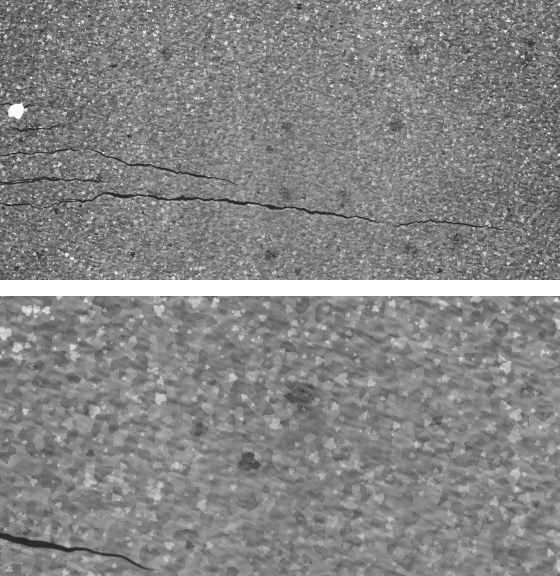
Top, the full canvas; bottom, a detail of the centre.
Reproduce this texture procedurally as a WebGL 2 fragment shader.

```glsl
#version 300 es
precision highp float;
// Worn grey asphalt: side-lit grit, pale stone chips, dark pits and stains.
// Grit is noise relief, chips are jittered cells, and cracks are bowed
// paths made ragged by noise; one white spot lies near the left edge.

#define BASE_TONE 0.495
#define EDGE_DARKENING 0.075
#define RELIEF_SCALE vec2(85.0, 135.0)
#define RELIEF_STRENGTH 0.27
#define GRAIN_SCALE 95.0
#define GRAIN_CONTRAST 0.17
#define CHIP_SCALE 52.0
#define CHIP_SHARE 0.30
#define CHIP_GAIN 0.40
#define CRACK_WIDTH 0.0042
#define CRACK_RAGGED 0.020
#define SPOT vec3(0.06, 0.604, 0.029)

uniform vec2 u_resolution;
out vec4 fragColor;

vec3 hash3(vec2 p) {
    vec3 q = fract(vec3(p.xyx) * vec3(0.1031, 0.1030, 0.0973));
    q += dot(q, q.yxz + 33.33);
    return fract((q.xxy + q.yzz) * q.zyx);
}

float noise(vec2 p) {
    vec2 i = floor(p), f = fract(p);
    f = f * f * (3.0 - 2.0 * f);
    float low = mix(hash3(i).x, hash3(i + vec2(1, 0)).x, f.x);
    float high = mix(hash3(i + vec2(0, 1)).x, hash3(i + vec2(1, 1)).x, f.x);
    return mix(low, high, f.y);
}

float fbm(vec2 p) {
    float sum = 0.0, gain = 0.5;
    for (int i = 0; i < 4; i++) {
        sum += gain * noise(p);
        p = p * 2.03 + 17.3;
        gain *= 0.5;
    }
    return sum;
}

// Height of the grit, sheared so its ridges lean down to the right.
float gritHeight(vec2 p) {
    p.y += 0.3 * p.x;
    vec2 q = p * RELIEF_SCALE + 40.0;
    return 0.65 * noise(q) + 0.35 * noise(q * 1.9 + 7.0);
}

// Tone of the nearest grain, from -0.5 to 0.5.
float grainTone(vec2 p) {
    vec2 q = p * GRAIN_SCALE, cell = floor(q);
    float nearest = 9.0, tone = 0.0;
    for (int y = -1; y <= 1; y++)
    for (int x = -1; x <= 1; x++) {
        vec2 id = cell + vec2(x, y);
        vec3 h = hash3(id + 211.0);
        float d = length(q - id - h.xy);
        if (d < nearest) { nearest = d; tone = h.z - 0.5; }
    }
    return tone;
}

// Angular chips scattered one per cell; returns the strongest coverage.
float chips(vec2 p, float scale, float share, float seed, float px) {
    vec2 q = p * scale, cell = floor(q);
    float soft = max(px, 0.002) * scale * 0.7, cover = 0.0;
    for (int y = -1; y <= 1; y++)
    for (int x = -1; x <= 1; x++) {
        vec2 id = cell + vec2(x, y);
        vec3 h = hash3(id + seed), k = hash3(id + seed + 57.0);
        if (h.z > share) continue;
        vec2 v = q - id - h.xy;
        float angle = atan(v.y, v.x);
        float r = mix(0.13, 0.40, k.x * k.x);
        r *= 1.0 + 0.2 * cos(3.0 * angle + 6.3 * k.y) + 0.12 * cos(5.0 * angle + 9.0 * k.x);
        float mask = 1.0 - smoothstep(-soft, soft, length(v) - r);
        cover = max(cover, mask * mix(0.35, 1.0, k.z));
    }
    return cover;
}

float crackHeight(float x, vec2 a, vec2 b, float bow) {
    float t = (x - a.x) / (b.x - a.x);
    float jag = noise(vec2(x * 13.0, a.y * 91.0)) + 0.6 * noise(vec2(x * 37.0, a.y * 57.0))
              + 0.3 * noise(vec2(x * 95.0, a.y * 33.0)) - 0.95;
    return mix(a.y, b.y, t) + 4.0 * bow * t * (1.0 - t) + CRACK_RAGGED * jag;
}

// x: dark opening, y: pale lip beneath it.
vec2 crack(vec2 p, vec2 a, vec2 b, float bow, float size, float px) {
    float y = crackHeight(p.x, a, b, bow);
    float slope = (crackHeight(p.x + 0.002, a, b, bow) - y) / 0.002;
    float d = (p.y - y) / sqrt(1.0 + slope * slope);
    float t = (p.x - a.x) / (b.x - a.x);
    float taper = smoothstep(0.0, 0.12, t) * (1.0 - smoothstep(0.72, 1.0, t));
    float w = CRACK_WIDTH * size * taper * mix(0.35, 1.35, noise(vec2(p.x * 31.0, a.y * 70.0)));
    float soft = max(px * 0.7, 0.0015);
    float dark = (1.0 - smoothstep(w - soft, w + soft, abs(d))) * smoothstep(0.0, 0.0018, w);
    float lip = (1.0 - smoothstep(0.0, 0.005, abs(d + w + 0.005))) * taper * size;
    return vec2(dark, lip);
}

void main() {
    float px = 1.0 / u_resolution.y;
    vec2 p = gl_FragCoord.xy * px;

    // Broad tone; the lower middle is worn smooth.
    vec2 c = (p - vec2(1.05, 0.34)) / vec2(0.62, 0.42);
    float worn = exp(-dot(c, c));
    float tone = BASE_TONE - EDGE_DARKENING * smoothstep(0.35, 1.05, abs(p.x - 1.0));
    tone += 0.025 * worn + 0.10 * (fbm(p * 7.0) - 0.47);

    // Grit and chips.
    float relief = gritHeight(p) - gritHeight(p + vec2(-0.0025, 0.0045));
    tone += RELIEF_STRENGTH * relief * mix(1.1, 0.75, worn);
    tone += GRAIN_CONTRAST * grainTone(p) * mix(1.1, 0.75, worn);
    float chip = max(chips(p, CHIP_SCALE, CHIP_SHARE, 13.0, px),
                     chips(p, CHIP_SCALE * 1.75, CHIP_SHARE * 0.8, 71.0, px));
    tone += CHIP_GAIN * chip * mix(1.0, 0.4, worn);

    // Small pits and a few blurred stains.
    tone -= 0.20 * chips(p, 30.0, 0.07, 149.0, px);
    vec2 cell = floor(p * 4.5);
    vec3 h = hash3(cell + 5.0);
    float stain = length(fract(p * 4.5) - mix(vec2(0.3), vec2(0.7), h.xy));
    stain += 0.16 * (fbm(p * 45.0) - 0.47);
    tone -= 0.13 * step(h.z, 0.35) * (1.0 - smoothstep(0.02, 0.16, stain));

    // Main crack, its right-hand tail, then the finer ones at the left.
    vec2 k = crack(p, vec2(0.16, 0.284), vec2(1.50, 0.172), 0.055, 1.25, px);
    k = max(k, crack(p, vec2(1.38, 0.178), vec2(1.88, 0.165), 0.037, 0.65, px));
    k = max(k, crack(p, vec2(0.30, 0.475), vec2(0.90, 0.345), -0.028, 0.8, px));
    k = max(k, crack(p, vec2(-0.08, 0.325), vec2(0.44, 0.340), 0.025, 0.8, px));
    for (int i = 0; i < 5; i++) {
        float n = float(i);
        vec3 r = hash3(vec2(n, 83.0));
        vec2 start = vec2(-0.08 + 0.1 * r.x, 0.27 + 0.09 * n);
        k = max(k, crack(p, start, start + vec2(0.22 + 0.14 * r.y, 0.02 * r.z), -0.01, 0.6, px));
    }
    tone += 0.07 * k.y;
    tone = mix(tone, 0.13, 0.9 * k.x);

    // White spot with an uneven rim.
    float rim = length(p - SPOT.xy) - SPOT.z + 0.012 * (noise(p * 60.0) - 0.5);
    tone = mix(tone, 0.98, 1.0 - smoothstep(-px, px, rim));

    fragColor = vec4(vec3(clamp(tone, 0.0, 1.0)), 1.0);
}
```
